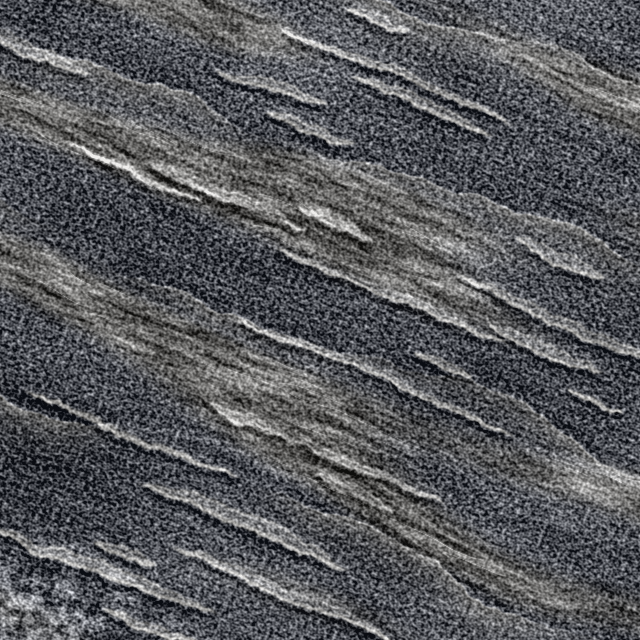
Reproduce this texture procedurally as a WebGL 2 fragment shader.

```glsl
#version 300 es
precision highp float;

uniform vec2 u_resolution;
out vec4 fragColor;

const vec2 STRATA_DIR = vec2(0.925, -0.38);
const int LEDGES = 26;
const int CRESTS = 4;

float hash(vec2 p) {
  vec3 q = fract(p.xyx * 0.1031);
  q += dot(q, q.yzx + 33.33);
  return fract((q.x + q.y) * q.z);
}

float cornerSlope(vec2 cell, vec2 offset) {
  float angle = 6.2832 * hash(cell);
  return dot(vec2(cos(angle), sin(angle)), offset);
}

float gradientNoise(vec2 p) {
  vec2 i = floor(p), f = p - i;
  vec2 w = f * f * f * (f * (f * 6.0 - 15.0) + 10.0);
  vec2 e = vec2(1.0, 0.0);
  float low = mix(cornerSlope(i, f), cornerSlope(i + e, f - e), w.x);
  float high = mix(cornerSlope(i + e.yx, f - e.yx), cornerSlope(i + 1.0, f - 1.0), w.x);
  return mix(low, high, w.y);
}

// Soft line of the given half width around zero distance
float line(float d, float width) {
  return exp(-d * d / (width * width));
}

float blob(vec2 p, vec2 center, vec2 radius) {
  vec2 q = (p - center) / radius;
  return exp(-dot(q, q));
}

vec2 toStrata(vec2 p) {
  return vec2(dot(p, STRATA_DIR), dot(p, vec2(-STRATA_DIR.y, STRATA_DIR.x)));
}

// Tapered slab: x = lit face, y = shadow beneath
vec2 ledge(vec2 q, float halfLength, float thickness, float seed) {
  float t = q.x / halfLength;
  float taper = max(1.0 - t * t, 0.0);
  float ends = smoothstep(0.0, 0.35, taper);
  float jag = 0.009 * gradientNoise(vec2(q.x * 24.0, seed)) + 0.005 * gradientNoise(vec2(q.x * 75.0, seed + 9.3));
  float above = q.y - thickness * taper - jag;
  float below = q.y + thickness * taper * 0.7 - jag * 0.8;
  float body = smoothstep(0.002, -0.002, above) * smoothstep(-0.002, 0.002, below);
  float lit = 0.45 * body + 0.45 * line(above, 0.0028) + 0.75 * line(below - 0.002, 0.0035);
  return ends * vec2(lit, line(below + 0.006, 0.005));
}

// Long broken edge: x = lit rim, y = face under it, z = dark hollow over it
vec3 crest(vec2 s, float level, float seed) {
  float height = level + 0.07 * gradientNoise(vec2(s.x * 2.6, seed))
    + 0.018 * gradientNoise(vec2(s.x * 11.0, seed + 4.7))
    + 0.006 * gradientNoise(vec2(s.x * 46.0, seed + 8.1));
  float d = s.y - height;
  float side = smoothstep(-0.002, 0.002, d);
  float presence = smoothstep(-0.3, 0.15, gradientNoise(vec2(s.x * 3.0, seed + 2.4)));
  return presence * vec3(line(d, 0.0026), (1.0 - side) * exp(min(d, 0.0) / 0.03), side * exp(-max(d, 0.0) / 0.02));
}

void main() {
  vec2 p = gl_FragCoord.xy / min(u_resolution.x, u_resolution.y);
  vec2 s = toStrata(p);
  vec2 bent = s;
  bent.y += 0.04 * gradientNoise(p * 1.9 + 3.7) + 0.012 * gradientNoise(p * 6.0) + 0.003 * gradientNoise(p * 26.0);

  // Mineral grain
  float grain = 0.44 * gradientNoise(s * vec2(130.0, 165.0)) + 0.42 * gradientNoise(s * vec2(225.0, 255.0) + 17.3);

  // Layered streaks gathered in bands
  float band = smoothstep(-0.02, 0.3, gradientNoise(bent * vec2(1.4, 8.0) + 5.2));
  float broad = gradientNoise(bent * vec2(5.0, 34.0));
  float medium = gradientNoise(bent * vec2(9.0, 78.0) + 11.6);
  float fine = gradientNoise(bent * vec2(22.0, 150.0) + 23.1);
  float streak = 0.2 * broad + 0.3 * medium + 0.25 * fine;
  float seam = line(medium, 0.05) * smoothstep(0.0, 0.3, broad);

  // Scattered ledges
  vec2 slab = vec2(0.0);
  for (int i = 0; i < LEDGES; i++) {
    float id = float(i);
    float size = hash(vec2(id, 3.1));
    vec2 center = vec2(hash(vec2(id, 7.7)), (id + hash(vec2(id, 1.9))) / float(LEDGES));
    vec2 q = bent - toStrata(center);
    slab = max(slab, ledge(q, mix(0.05, 0.32, size * size), mix(0.004, 0.015, hash(vec2(id, 5.3))), id * 3.37));
  }

  // Long crests
  vec3 edge = vec3(0.0);
  for (int i = 0; i < CRESTS; i++) {
    float id = float(i);
    edge = max(edge, crest(s, 0.36 + 0.27 * id, id * 6.13 + 1.4));
  }

  // Broad light and dark regions
  float rubble = blob(p, vec2(0.04, 0.04), vec2(0.18, 0.1));
  float region = 0.13 * rubble - 0.15 * blob(p, vec2(0.05, 0.28), vec2(0.24, 0.09))
    + 0.1 * blob(p, vec2(0.93, 0.24), vec2(0.2, 0.07)) + 0.07 * blob(p, vec2(0.85, 0.97), vec2(0.3, 0.12))
    + 0.1 * gradientNoise(p * 3.3 + 8.5);
  float rough = rubble * (0.5 * gradientNoise(p * 24.0) + 0.5 * gradientNoise(p * 58.0));

  float face = max(band, max(slab.x, edge.y));
  float tone = 0.3 + region + rough + grain * mix(1.0, 0.72, face);
  tone += 0.09 * band + streak * mix(0.35, 1.0, band) + 0.14 * seam * band;
  tone += 0.34 * slab.x + 0.28 * edge.x + 0.1 * edge.y;
  tone -= 0.2 * slab.y + 0.12 * edge.z;
  tone = clamp(tone, 0.05, 0.93);

  vec3 tint = mix(vec3(-0.014, -0.004, 0.022), vec3(0.006, 0.003, -0.004), clamp(face, 0.0, 1.0));
  fragColor = vec4(tone + tint, 1.0);
}
```
